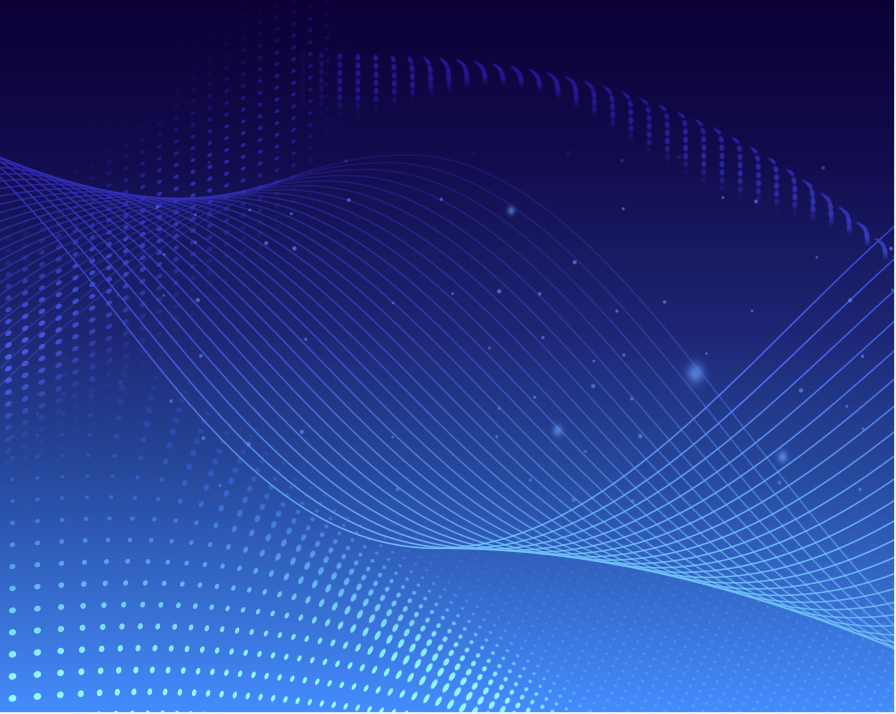
This background is drawn by a Shadertoy shader. Its source:

```glsl
// Deep blue backdrop: a twisted ribbon of fine strands over fields of dots.
// Strands are cosine arcs blended between two edge curves; the dots are warped
// grids, and hashed cells scatter small sparks. Lengths are canvas heights.

const float PI = 3.14159;
const float STRANDS = 28.0;

float hash(vec2 p) {
    return fract(sin(dot(p, vec2(127.1, 311.7))) * 43758.5453);
}

float ramp(float a, float b, float x) {
    return clamp((x - a) / (b - a), 0.0, 1.0);
}

// Vertical gradient, depth runs from 0 at the top to 1 at the bottom
vec3 backdrop(float depth) {
    vec3 c = mix(vec3(0.045, 0.0, 0.21), vec3(0.07, 0.045, 0.3), ramp(0.0, 0.22, depth));
    c = mix(c, vec3(0.115, 0.145, 0.45), ramp(0.22, 0.46, depth));
    c = mix(c, vec3(0.15, 0.28, 0.61), ramp(0.46, 0.66, depth));
    c = mix(c, vec3(0.22, 0.44, 0.83), ramp(0.66, 0.86, depth));
    return mix(c, vec3(0.27, 0.55, 1.0), ramp(0.86, 1.0, depth));
}

// Depth of strand t (0 = lower edge, 1 = upper edge) at x
float strandDepth(float x, float t) {
    float crestX = mix(-0.212, 0.572, t);
    float troughX = mix(0.613, 1.536, t);
    float crest = 0.143 + t * (0.45 - 0.376 * t);
    float trough = 0.768 + 0.245 * t * t;
    float s = (x - crestX) / (troughX - crestX);
    float inside = clamp(s, 0.0, 1.0);
    float skew = 0.065 * (1.0 - t) * inside * sin(PI * inside);
    s = s < 0.0 ? s / 1.35 : (s > 1.0 ? 1.0 + (s - 1.0) / 1.2 : s + skew);
    return mix(crest, trough, 0.5 - 0.5 * cos(PI * s));
}

float ribbon(vec2 p, float px) {
    float cover = 0.0;
    for (float i = 0.0; i < STRANDS; i++) {
        float t = i / (STRANDS - 1.0);
        float y = strandDepth(p.x, t);
        float slope = (strandDepth(p.x + 0.002, t) - y) / 0.002;
        float dist = abs(p.y - y) / sqrt(1.0 + slope * slope);
        float line = clamp((0.0011 - dist) / px + 0.5, 0.0, 1.0);
        float alpha = mix(0.88, 0.28, t) + 0.2 * smoothstep(0.75, 1.1, p.x);
        cover += line * alpha * (1.0 - cover);
    }
    return cover;
}

// One dot per grid cell, lengthened along the column by stretch
float dots(vec2 grid, float radius, float stretch) {
    float soft = 0.4 * length(fwidth(grid));
    vec2 offset = fract(grid) - 0.5;
    float dist = length(vec2(offset.x, offset.y / stretch));
    return 1.0 - smoothstep(radius - soft, radius + soft, dist);
}

// Lower field: columns lean to the right, rows crowd into streaks at a fold
float lowerField(vec2 p) {
    float s = p.x - 0.16 - (p.y - 0.52) * 1.1;
    float w = min(p.x, 0.75);
    float u = p.x + 0.6 * w * w * w + (p.x - w);
    u += (p.y - 0.7) * smoothstep(0.05, 0.65, p.x);
    float v = p.y - 0.65 * (s + sqrt(s * s + 0.006)) + 0.012 * sin(p.x * 7.0);
    float fold = exp(-s * s / 0.008);
    float radius = mix(0.07, 0.155, smoothstep(0.55, 1.0, p.y)) + 0.05 * fold;
    float fade = smoothstep(0.5, 1.0, p.y) * 0.85 + 0.2 * smoothstep(0.44, 0.6, p.y);
    fade *= mix(1.0, 0.18, smoothstep(0.04, 0.17, s));
    return dots(vec2(u / 0.035, v / 0.031), radius, 1.0 + 0.9 * fold) * fade;
}

// Dotted band climbing from the left edge
float climbingBand(vec2 p) {
    float across = p.y - (0.5 - 0.9 * p.x);
    float mask = exp(-across * across / 0.012);
    mask *= 1.0 - smoothstep(0.4, 0.5, p.x);
    vec2 grid = vec2(p.x / 0.0235, (p.y + 0.3 * p.x) / 0.0165);
    return dots(grid, mix(0.14, 0.2, ramp(0.2, 0.5, p.y)), 1.1) * mask;
}

// Arch of hooked, beaded columns that pinches where it twists
float archBand(vec2 p, float px) {
    float column = (floor(p.x / 0.0255) + 0.5) * 0.0255;
    float z = (column - 0.441) / 0.817;
    float below = p.y - (0.072 + 0.033 * z + 0.25 * z * z * z);
    float wave = sin(PI * (column - 0.719) / 0.539);
    float height = 0.03 + 0.07 * wave * wave;
    float hook = 0.013 * smoothstep(0.5, 0.65, p.x) * exp(-max(below, 0.0) / 0.007);
    float stretch = mix(3.0, 1.3, smoothstep(0.2, 0.9, abs(wave)));
    vec2 bead = vec2(p.x - column - 0.004 + hook, (fract(below / 0.0115) - 0.5) * 0.0115 / stretch);
    float mask = smoothstep(-0.003, 0.001, below) * smoothstep(0.4, 0.5, p.x);
    mask *= 1.0 - smoothstep(height * 0.55, height, below);
    return (1.0 - smoothstep(0.0034 - px, 0.0034 + px, length(bead))) * mask;
}

float sparks(vec2 p, float px) {
    vec2 grid = p / 0.065;
    vec2 cell = floor(grid);
    vec2 center = 0.2 + 0.6 * vec2(hash(cell), hash(cell + 17.3));
    float dist = length(grid - cell - center) * 0.065;
    float size = mix(0.0015, 0.003, hash(cell + 5.1));
    float region = smoothstep(0.2, 0.26, p.y) * (1.0 - smoothstep(0.68, 0.76, p.y));
    region *= smoothstep(0.12, 0.25, p.x) * step(0.55, hash(cell + 41.7));
    return (1.0 - smoothstep(size - px, size + px, dist)) * region;
}

float glow(vec2 p, vec2 center, float radius) {
    float d = length((p - center) * vec2(1.0, 0.85)) / radius;
    return exp(-d * d);
}

void mainImage(out vec4 fragColor, in vec2 fragCoord) {
    float px = 1.0 / iResolution.y;
    vec2 p = vec2(fragCoord.x, iResolution.y - fragCoord.y) * px;
    vec3 color = backdrop(p.y);
    // Dot fields
    vec3 dotColor = mix(vec3(0.2, 0.42, 0.98), vec3(0.55, 0.96, 1.0), smoothstep(0.6, 0.95, p.y));
    vec3 violet = mix(vec3(0.15, 0.1, 0.62), vec3(0.32, 0.42, 1.0), ramp(0.15, 0.55, p.y));
    color = mix(color, dotColor, lowerField(p));
    color = mix(color, violet, 0.9 * climbingBand(p));
    color = mix(color, violet, 0.85 * archBand(p, px));
    // Strands and lights
    vec3 strandColor = mix(vec3(0.2, 0.17, 0.73), vec3(0.26, 0.38, 0.9), ramp(0.24, 0.5, p.y));
    strandColor = mix(strandColor, vec3(0.46, 0.79, 1.0), ramp(0.5, 0.78, p.y));
    color = mix(color, strandColor, ribbon(p, px));
    color = mix(color, vec3(0.42, 0.54, 1.0), 0.65 * sparks(p, px));
    float lights = 0.7 * glow(p, vec2(0.974, 0.523), 0.0115) + 0.65 * glow(p, vec2(0.781, 0.603), 0.0065);
    lights += 0.7 * glow(p, vec2(1.096, 0.64), 0.0065) + 0.6 * glow(p, vec2(0.716, 0.295), 0.005);
    color = mix(color, vec3(0.42, 0.62, 1.0), min(lights, 1.0));
    // Pale rim along the right and bottom edges
    float margin = min(iResolution.x * px - p.x, 1.0 - p.y);
    color = mix(color, vec3(0.95, 0.97, 1.0), clamp((0.0026 - margin) / px + 0.5, 0.0, 1.0));
    fragColor = vec4(color, 1.0);
}
```
